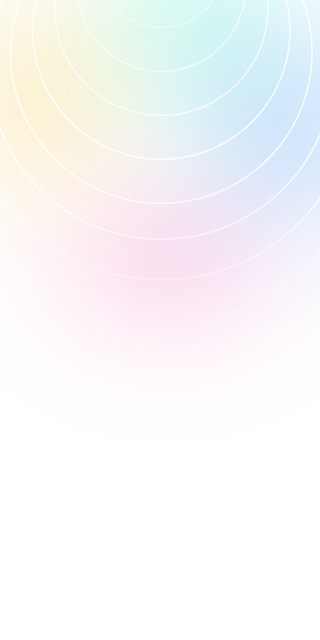
This background is drawn by a Shadertoy shader. Its source:

```glsl
// Soft pastel glows on a white page, under a fan of thin white rings.
// Each glow is a Gaussian that absorbs some light from the white; the rings
// grow and sink at a steady rate and fade out towards the lower page.

// Lengths are in canvas widths; y runs down from the top edge.
const vec3 PAGE_WHITE    = vec3(1.0);

// Light absorbed at the heart of each glow
const vec3 YELLOW_ABSORB = vec3(0.008, 0.046, 0.160);
const vec3 MINT_ABSORB   = vec3(0.145, 0.012, 0.040);
const vec3 BLUE_ABSORB   = vec3(0.158, 0.090, 0.006);
const vec3 PINK_ABSORB   = vec3(0.010, 0.112, 0.055);

// Glow shapes: centre.xy, spread.xy
const vec4 YELLOW_GLOW   = vec4(0.12, 0.30, 0.22, 0.24);
const vec4 MINT_GLOW     = vec4(0.61, 0.04, 0.22, 0.25);
const vec4 BLUE_GLOW     = vec4(0.92, 0.40, 0.24, 0.245);
const vec4 PINK_GLOW     = vec4(0.52, 0.82, 0.25, 0.20);

// Rings
const int   RING_COUNT      = 8;
const float RING_CENTRE_X   = 0.504;
const float FIRST_RADIUS    = 0.195;
const float RADIUS_STEP     = 0.069;
const float FIRST_BOTTOM    = 0.086;
const float BOTTOM_STEP     = 0.1373;
const float OUTER_START     = 5.0;    // outer rings sit closer together
const float OUTER_LIFT      = 0.025;
const float OUTER_LIFT_STEP = 0.010;
const float LINE_HALF_WIDTH = 0.0023;
const float INNER_OPACITY   = 0.45;
const float OUTER_OPACITY   = 0.88;
const vec2  FADE_RANGE      = vec2(0.45, 1.15);

float glow(vec2 p, vec4 shape) {
    vec2 d = (p - shape.xy) / shape.zw;
    return exp(-0.5 * dot(d, d));
}

vec3 pastelPage(vec2 p) {
    return PAGE_WHITE
        - YELLOW_ABSORB * glow(p, YELLOW_GLOW)
        - MINT_ABSORB   * glow(p, MINT_GLOW)
        - BLUE_ABSORB   * glow(p, BLUE_GLOW)
        - PINK_ABSORB   * glow(p, PINK_GLOW);
}

// Combined opacity of all rings at p
float ringCover(vec2 p, float pixel) {
    float cover = 0.0;
    for (int i = 0; i < RING_COUNT; i++) {
        float n = float(i);
        float radius = FIRST_RADIUS + RADIUS_STEP * n;
        float lift = step(OUTER_START, n)
                   * (OUTER_LIFT + OUTER_LIFT_STEP * (n - OUTER_START));
        float bottom = FIRST_BOTTOM + BOTTOM_STEP * n - lift;
        vec2 centre = vec2(RING_CENTRE_X, bottom - radius);

        float edge = abs(length(p - centre) - radius) - LINE_HALF_WIDTH;
        float line = 1.0 - smoothstep(-0.5 * pixel, 0.5 * pixel, edge);
        float opacity = mix(INNER_OPACITY, OUTER_OPACITY, min(n / 3.0, 1.0));
        cover = max(cover, line * opacity);
    }
    return cover * (1.0 - smoothstep(FADE_RANGE.x, FADE_RANGE.y, p.y));
}

void mainImage(out vec4 fragColor, in vec2 fragCoord) {
    float pixel = 1.0 / iResolution.x;
    vec2 p = vec2(fragCoord.x, iResolution.y - fragCoord.y) * pixel;

    vec3 color = mix(pastelPage(p), PAGE_WHITE, ringCover(p, pixel));
    fragColor = vec4(color, 1.0);
}
```
